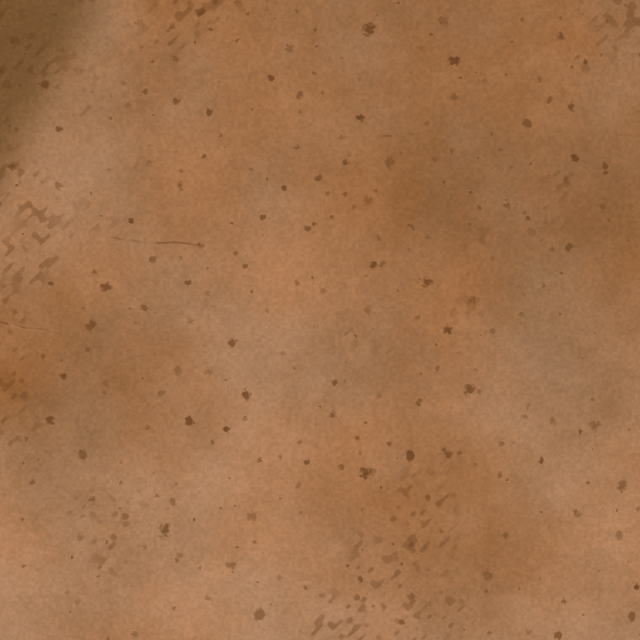
Write a Shadertoy shader that draws this texture.

```glsl
// Weathered tan leather: mottled tone, fine grain, scattered pores and faint scratches
#define DARK_TAN vec3(0.565, 0.385, 0.235)
#define LIGHT_TAN vec3(0.690, 0.505, 0.365)
#define PORE_BROWN vec3(0.385, 0.235, 0.115)
#define SHADOW_BROWN vec3(0.440, 0.305, 0.170)
#define MOTTLE_SCALE 4.0
#define MOTTLE_CONTRAST 1.35
#define GRAIN_SCALE 190.0
#define GRAIN_CONTRAST 0.075
#define PORE_CELLS 15.0
#define SPECK_CELLS 29.0
#define SCRATCHES 7

float hash(vec2 p) {
    vec3 q = fract(vec3(p.xyx) * 0.1031);
    q += dot(q, q.yzx + 33.33);
    return fract((q.x + q.y) * q.z);
}

vec2 hash2(vec2 p) {
    return vec2(hash(p + 17.3), hash(p + 71.9));
}

float noise(vec2 p) {
    vec2 i = floor(p), f = fract(p);
    f = f * f * (3.0 - 2.0 * f);
    float low = mix(hash(i), hash(i + vec2(1, 0)), f.x);
    float high = mix(hash(i + vec2(0, 1)), hash(i + vec2(1, 1)), f.x);
    return mix(low, high, f.y);
}

mat2 turn(float a) {
    return mat2(cos(a), sin(a), -sin(a), cos(a));
}

float fbm(vec2 p) {
    float sum = 0.0, weight = 0.5;
    for (int i = 0; i < 5; i++) {
        sum += weight * noise(p);
        p = turn(0.6) * p * 2.03 + 9.7;
        weight *= 0.5;
    }
    return sum / 0.97;
}

// Soft, slightly irregular spots, one per chosen cell
float spots(vec2 p, float share, float minRadius, float maxRadius) {
    vec2 cell = floor(p);
    vec2 center = mix(vec2(0.2), vec2(0.8), hash2(cell));
    vec2 d = turn(6.28 * hash(cell + 5.1)) * (fract(p) - center);
    d.x *= mix(0.8, 1.35, hash(cell + 8.6));
    float size = hash(cell + 3.7);
    float radius = mix(minRadius, maxRadius, size * size);
    float dist = length(d) + (noise(p * 16.0) - 0.5) * radius * 0.9;
    float strength = mix(0.3, 0.95, hash(cell + 12.4));
    return step(hash(cell + 29.2), share) * strength
         * (1.0 - smoothstep(0.45 * radius, 1.25 * radius, dist));
}

// Thin broken lines, dark when positive and pale when negative
float scratches(vec2 uv) {
    float sum = 0.0;
    for (int i = 0; i < SCRATCHES; i++) {
        vec2 id = vec2(float(i), 4.0);
        vec2 d = turn(mix(-0.9, 0.3, hash(id + 2.0))) * (uv - hash2(id));
        d.y += 0.006 * (noise(vec2(d.x * 25.0, id.x)) - 0.5);
        float halfLength = mix(0.03, 0.10, hash(id + 6.0));
        float line = 1.0 - smoothstep(0.0006, 0.0026, abs(d.y));
        line *= 1.0 - smoothstep(0.4 * halfLength, halfLength, abs(d.x));
        line *= smoothstep(0.25, 0.7, noise(vec2(d.x * 70.0, id.x + 8.0)));
        sum += line * (hash(id + 9.0) > 0.4 ? 0.4 : -0.3);
    }
    return sum;
}

void mainImage(out vec4 fragColor, in vec2 fragCoord) {
    vec2 uv = fragCoord / iResolution.xy;

    // Broad tone, lighter toward the bottom, with blotches and crinkles
    float tone = 0.56 + MOTTLE_CONTRAST * (fbm(uv * MOTTLE_SCALE + 3.4) - 0.5);
    tone += 0.40 * (0.5 - uv.y);
    tone += 0.45 * (fbm(uv * 22.0 + 40.0) - 0.5);
    vec2 dim = (uv - vec2(0.98, 0.64)) / vec2(0.24, 0.20);
    tone -= 0.38 * exp(-dot(dim, dim));
    vec3 color = mix(DARK_TAN, LIGHT_TAN, clamp(tone, -0.15, 1.1));

    // Reddish and olive drift
    float drift = fbm(uv * 7.0 + 61.0) - 0.5;
    color += drift * vec3(0.06, -0.015, -0.06);

    // Soft shadow across the upper left corner
    float edge = uv.y - 0.66 - 2.0 * uv.x + 0.08 * (fbm(uv * 6.0) - 0.5);
    color = mix(color, SHADOW_BROWN, 0.8 * smoothstep(-0.07, 0.16, edge));

    // Fine grain
    float grain = noise(uv * GRAIN_SCALE) + 0.8 * noise(turn(0.7) * uv * GRAIN_SCALE * 1.7) - 0.9;
    color *= 1.0 + GRAIN_CONTRAST * grain;

    // Worn dark flecks gathered in patches
    float patches = smoothstep(0.52, 0.72, fbm(uv * 6.0 + 23.0));
    float flecks = smoothstep(0.62, 0.85, noise(turn(0.8) * uv * vec2(120.0, 75.0)));
    color = mix(color, PORE_BROWN, 0.35 * patches * flecks);

    // Pores, small specks and scratches
    float pores = spots(turn(0.35) * uv * PORE_CELLS + 6.0, 0.6, 0.07, 0.14);
    pores = max(pores, 0.75 * spots(turn(-0.5) * uv * SPECK_CELLS + 50.0, 0.28, 0.06, 0.15));
    color = mix(color, PORE_BROWN, 0.8 * pores);
    float marks = scratches(uv);
    color = mix(color, PORE_BROWN, max(marks, 0.0));
    color = mix(color, LIGHT_TAN * 1.05, max(-marks, 0.0));

    fragColor = vec4(clamp(color, 0.0, 1.0), 1.0);
}
```
